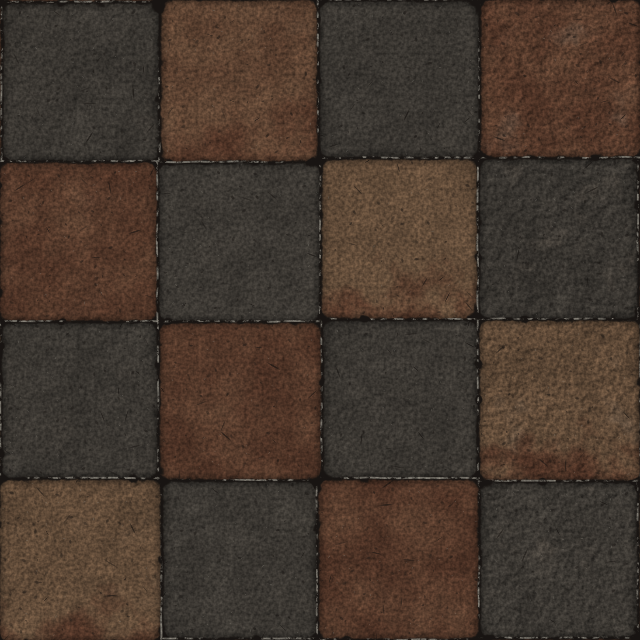
A three.js fragment shader for this texture:

```glsl
// Checkerboard of worn clay tiles, four by four, charcoal against red and tan.
// Jittered grid lines give uneven joints; gradient noise gives mottling, relief
// and chipped edges; scattered rotated ellipses give pits, scratches and flecks.

#define TILES 4.0
#define JITTER 0.034
#define JOINT 0.010
#define CHIPPING 0.013
#define SOFT 0.008
#define GRAIN 0.34
#define CHARCOAL vec3(0.228, 0.213, 0.193)
#define RED_CLAY vec3(0.325, 0.212, 0.158)
#define TAN_CLAY vec3(0.375, 0.292, 0.220)
#define CLEFT vec3(0.095, 0.080, 0.070)
#define MORTAR vec3(0.490, 0.475, 0.440)

varying vec2 vUv;

vec2 hash2(vec2 p) {
  vec3 a = fract(p.xyx * vec3(0.1031, 0.1030, 0.0973));
  a += dot(a, a.yzx + 33.33);
  return fract((a.xx + a.yz) * a.zy);
}

float gradientAt(vec2 corner, vec2 offset) {
  float angle = 6.2832 * hash2(corner).x;
  return dot(vec2(cos(angle), sin(angle)), offset);
}

float noise(vec2 p) {
  vec2 i = floor(p), f = fract(p);
  vec2 u = f * f * f * (f * (f * 6.0 - 15.0) + 10.0);
  vec2 e = vec2(1.0, 0.0);
  return mix(mix(gradientAt(i, f), gradientAt(i + e, f - e), u.x),
             mix(gradientAt(i + e.yx, f - e.yx), gradientAt(i + 1.0, f - 1.0), u.x), u.y);
}

float fbm(vec2 p) {
  float sum = 0.0, gain = 0.6;
  for (int i = 0; i < 4; i++) {
    sum += gain * noise(p);
    p = mat2(1.6, 1.2, -1.2, 1.6) * p + 17.3;
    gain *= 0.55;
  }
  return sum;
}

// Sparse rotated ellipses, one candidate in each grid cell
float marks(vec2 p, float amount, vec2 radius) {
  vec2 base = floor(p);
  float mask = 0.0;
  for (int y = -1; y <= 1; y++) {
    for (int x = -1; x <= 1; x++) {
      vec2 id = base + vec2(float(x), float(y));
      vec2 rnd = hash2(id + 53.0), pick = hash2(id + 91.0);
      float angle = 6.2832 * pick.y, c = cos(angle), s = sin(angle);
      vec2 v = mat2(c, s, -s, c) * (p - id - rnd);
      float size = mix(0.5, 1.2, rnd.x);
      float shape = 1.0 - smoothstep(0.4, 1.2, length(v / (radius * size)));
      mask = max(mask, shape * step(pick.x, amount) * mix(0.4, 1.0, rnd.y));
    }
  }
  return mask;
}

void main() {
  vec2 p = vUv * TILES;

  // Uneven grid lines, shifted separately along each row and column
  vec2 line = floor(p + 0.5);
  vec2 wrapLine = mod(line, TILES), wrapCell = mod(floor(p), TILES);
  vec2 shift = vec2(hash2(vec2(wrapLine.x + 7.0, wrapCell.y + 11.0)).x,
                    hash2(vec2(wrapCell.x + 23.0, wrapLine.y + 5.0)).y) - 0.5;
  vec2 q = p + JITTER * shift;
  q += 0.008 * vec2(noise(p * 5.0), noise(p * 5.0 + 40.0));
  vec2 tile = mod(floor(q), TILES), local = fract(q), side = q - line;

  // Distance inward from the rounded, chipped tile edge
  float corner = 0.07;
  float inset = corner - length(max(corner - abs(side), 0.0));
  float chip = smoothstep(0.22, 0.5, noise(p * 9.0 + 70.0));
  float edge = inset - JOINT + CHIPPING * fbm(p * 22.0) - 0.016 * chip;

  // Tile colour: dark on odd diagonals, tan on every other warm diagonal
  float mottle = fbm(p * 3.2), blotch = fbm(p * 7.0 + 31.0);
  float diagonal = tile.x + tile.y;
  float tan4 = (1.0 - step(0.5, mod(diagonal, 4.0))) * mix(1.0, 0.35, step(2.5, tile.y));
  float tanning = tan4 * smoothstep(-0.05, 0.4, local.y + 0.5 * mottle);
  tanning = clamp(tanning + 0.16 + 0.5 * mottle, 0.0, 1.0);
  vec3 color = mix(mix(RED_CLAY, TAN_CLAY, tanning), CHARCOAL, mod(diagonal, 2.0));
  vec2 variation = hash2(tile + 3.0);
  color *= 0.95 + 0.10 * variation.x + 0.20 * mottle + 0.16 * blotch;

  // Pale rubbed patches, strongest in the last column
  float wear = mix(0.35 * variation.y, 1.0, step(2.5, tile.x));
  float rubbed = wear * smoothstep(0.12, 0.55, fbm(p * 2.7 + 12.0) + 0.3 * blotch);
  color = mix(color, vec3(0.37, 0.33, 0.29), 0.38 * rubbed);

  // Fine grain and coarse relief lit from the upper left
  vec2 toLight = vec2(-0.012, 0.012);
  float relief = fbm(p * 16.0) - fbm((p + toLight) * 16.0);
  float grain = noise(p * 46.0) + 0.6 * noise(p * 85.0 + 9.0);
  color *= 1.0 + GRAIN * grain + (0.22 + 0.3 * wear) * relief;

  // Pits, scratches and pale flecks
  float pits = marks(p * 13.0, 0.34, vec2(0.19, 0.11));
  float scratches = marks(p * 7.0 + 29.0, 0.22, vec2(0.28, 0.035));
  float flecks = marks(p * 17.0 + 61.0, 0.16, vec2(0.15, 0.06));
  color = mix(color, CLEFT, max(0.55 * pits, 0.65 * scratches));
  color = mix(color, MORTAR, 0.35 * flecks);

  // Darkened rims, then shadowed clefts with broken pale mortar
  color *= mix(0.76, 1.0, smoothstep(0.0, 0.045, edge));
  color = mix(CLEFT, color, smoothstep(-SOFT, SOFT, edge));
  float core = min(abs(side.x + 0.004), abs(side.y - 0.004));
  float crumbs = smoothstep(-0.08, 0.25, fbm(p * 19.0 + 83.0) + 0.5 * noise(p * 2.5));
  float mortar = (1.0 - smoothstep(0.002, 0.002 + SOFT, core)) * crumbs;
  color = mix(color, MORTAR * (1.0 + 0.4 * grain), 0.85 * mortar);

  gl_FragColor = vec4(clamp(color, 0.0, 1.0), 1.0);
}
```
